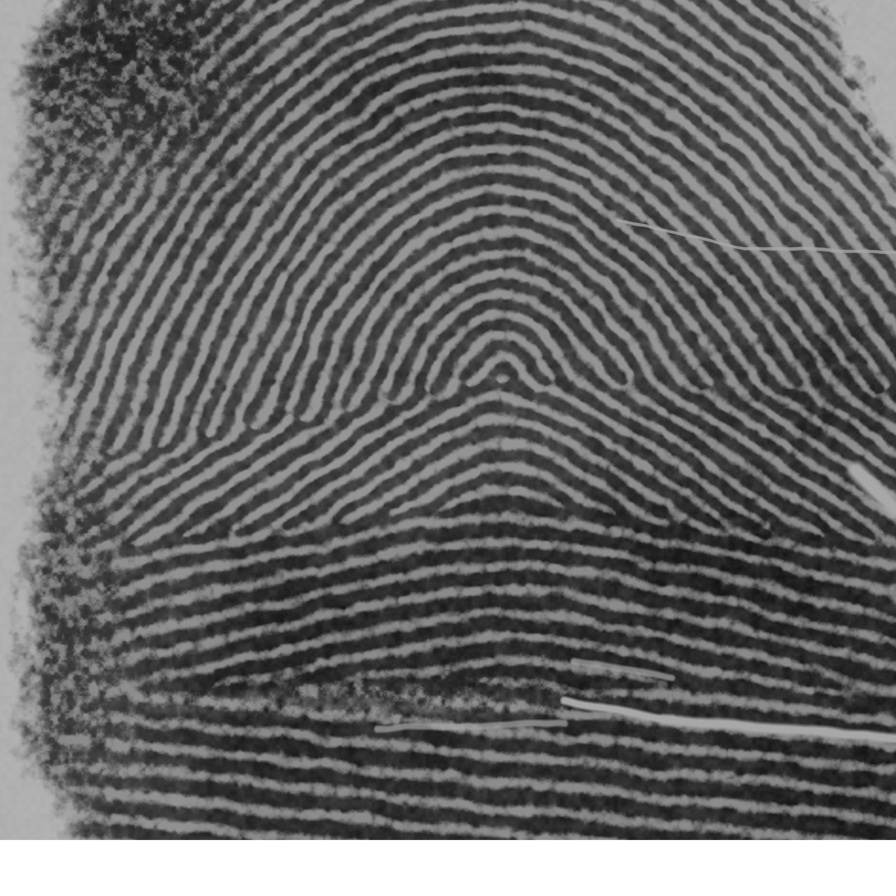
This texture is drawn by a WebGL 1 fragment shader. Its source:

```glsl
precision highp float;
// Inked arch of flowing skin ridges on pale paper, with speckle and creases.
uniform vec2 u_resolution;

const float TAU = 6.2831853;
const vec2 CORE = vec2(0.56, 0.417);

float hash(vec2 p) {
  vec3 q = fract(vec3(p.xyx) * 0.1031);
  q += dot(q, q.yzx + 33.33);
  return fract((q.x + q.y) * q.z);
}

float noise(vec2 p) {
  vec2 i = floor(p), f = fract(p);
  f = f * f * (3.0 - 2.0 * f);
  return mix(mix(hash(i), hash(i + vec2(1.0, 0.0)), f.x),
             mix(hash(i + vec2(0.0, 1.0)), hash(i + 1.0), f.x), f.y);
}

float fbm(vec2 p) {
  float sum = 0.0, gain = 0.5;
  for (int i = 0; i < 3; i++) {
    sum += gain * noise(p);
    p = p * 2.03 + 17.3;
    gain *= 0.5;
  }
  return sum / 0.875;
}

float blob(vec2 p, vec2 center, vec2 radius) {
  vec2 d = (p - center) / radius;
  return exp(-dot(d, d));
}

float segment(vec2 p, vec2 a, vec2 b) {
  vec2 d = b - a;
  return length(p - a - d * clamp(dot(p - a, d) / dot(d, d), 0.0, 1.0));
}

float stroke(vec2 p, vec2 a, vec2 b, float width) {
  return 1.0 - smoothstep(width * 0.4, width * 1.4, segment(p, a, b));
}

vec2 wave(float level, float period) {
  float a = TAU * level / period;
  return vec2(cos(a), sin(a));
}

// Steep legs joined by a round top.
float hoodLevel(vec2 d) {
  float tilt = mix(0.38, 0.58, smoothstep(-0.12, 0.15, d.x));
  float rise = max(-d.y, 0.0);
  float q = 1.0 - tilt * tilt;
  return tilt * d.y - sqrt(q * d.x * d.x + (1.0 - tilt) * (1.0 - tilt) * rise * rise + 0.00005);
}

// Low arch with straight sides of the given slope.
float archLevel(vec2 d, float slope, float roundness) {
  return d.y - slope * (sqrt(d.x * d.x + roundness * roundness) - roundness);
}

// Blending waves of differing level makes ridge endings and forks.
float ridgeWave(vec2 p) {
  vec2 d = p - CORE;
  float side = abs(d.x);
  float drop = d.x < 0.0 ? 0.2 * side : 0.03 * side;
  vec2 z = wave(hoodLevel(d), 0.0228);
  z = mix(z, wave(archLevel(d, 0.68, 0.05), 0.0258),
          smoothstep(-0.03, 0.04, d.y - drop));
  z = mix(z, wave(archLevel(d, 0.24, 0.1), 0.0268),
          smoothstep(0.11, 0.18, d.y - 0.1 * side));
  z = mix(z, wave(d.y - 0.1 * d.x, 0.0285), smoothstep(0.31, 0.39, d.y));
  return z.x / (length(z) + 0.12);
}

// Inked area: ragged left margin and cut upper right corner.
float inkMask(vec2 p, float rough) {
  float left = 0.025 + 0.03 * blob(p, vec2(0.0, 0.47), vec2(1.0, 0.1))
    + 0.06 * smoothstep(0.82, 0.95, p.y) + 0.04 * (1.0 - smoothstep(0.0, 0.07, p.y));
  float margin = smoothstep(-0.015, 0.035, p.x - left + 0.05 * (rough - 0.5));
  float corner = 0.91 + 0.46 * p.y - p.x + 0.06 * (rough - 0.5);
  return margin * smoothstep(-0.02, 0.02, corner);
}

void main() {
  vec2 uv = gl_FragCoord.xy / u_resolution;
  vec2 p = vec2(uv.x, 1.0 - uv.y);
  float grain = noise(p * 190.0);
  float pores = fbm(p * 115.0 + 9.0);
  float cloud = fbm(p * 9.0 + 3.0);
  vec2 wobble = vec2(fbm(p * 22.0), fbm(p * 22.0 + 51.0)) - 0.5;
  float ridges = ridgeWave(p + 0.012 * wobble);

  // Broad pressure of the ink.
  float press = 0.36 + 0.5 * smoothstep(0.5, 0.66, p.y) * smoothstep(0.1, 0.3, p.x)
    + 0.4 * blob(p, vec2(0.48, 0.1), vec2(0.16, 0.07))
    + 0.45 * blob(p, vec2(0.93, 0.43), vec2(0.12, 0.1))
    + 0.3 * blob(p, vec2(0.8, 0.57), vec2(0.15, 0.09))
    + 0.4 * blob(p, vec2(0.13, 0.05), vec2(0.12, 0.07))
    - 0.3 * blob(p, vec2(0.1, 0.42), vec2(0.12, 0.16))
    - 0.2 * blob(p, vec2(0.9, 0.12), vec2(0.12, 0.2))
    + 0.4 * (cloud - 0.5);
  press = clamp(press, 0.0, 1.0);

  // Smudged places where ridges break into speckle.
  float smudge = blob(p, vec2(0.13, 0.08), vec2(0.13, 0.12))
    + blob(p, vec2(0.04, 0.72), vec2(0.1, 0.2))
    + 0.7 * blob(p, vec2(0.02, 0.3), vec2(0.06, 0.2))
    + 0.6 * blob(p, vec2(0.43, 0.775), vec2(0.2, 0.02));
  smudge = clamp(smudge, 0.0, 0.92);
  float speckle = 3.2 * (pores - 0.5) + 0.8 * (grain - 0.5);
  float signal = mix(ridges + 0.35 * speckle, speckle, smudge);
  float threshold = mix(0.0, 0.5, press);
  float valley = smoothstep(threshold - 0.7, threshold + 0.65, signal);
  float ridgeTone = mix(0.3, 0.12, press) + 0.16 * (pores - 0.4);
  float valleyTone = mix(0.62, 0.53, press) - 0.08 * smudge;
  float tone = mix(ridgeTone, valleyTone, valley);

  // Creases, scratches and worn spots.
  vec2 q = p + 0.006 * wobble;
  float crease = stroke(q, vec2(0.63, 0.782), vec2(0.74, 0.803), 0.005);
  crease = max(crease, stroke(q, vec2(0.74, 0.803), vec2(1.0, 0.823), 0.006));
  crease = max(crease, 0.7 * stroke(q, vec2(0.64, 0.738), vec2(0.75, 0.757), 0.004));
  crease = max(crease, 0.7 * stroke(q, vec2(0.42, 0.814), vec2(0.63, 0.806), 0.004));
  crease = max(crease, 0.8 * stroke(q, vec2(0.69, 0.245), vec2(0.83, 0.276), 0.0018));
  crease = max(crease, 0.8 * stroke(q, vec2(0.83, 0.276), vec2(1.0, 0.283), 0.002));
  crease = max(crease, stroke(q, vec2(0.955, 0.525), vec2(1.0, 0.57), 0.01));
  crease = max(crease, 0.45 * blob(p, vec2(0.4, 0.785), vec2(0.2, 0.015)) * pores * 1.6);
  tone = mix(tone, 0.66, clamp(crease, 0.0, 1.0));

  float paper = 0.69 + 0.025 * (grain - 0.5);
  tone = mix(paper, tone, inkMask(p, fbm(p * 75.0)));
  float edge = 0.75 / u_resolution.y;
  tone = mix(1.0, tone, smoothstep(0.0625 - edge, 0.0625 + edge, uv.y));
  gl_FragColor = vec4(vec3(tone), 1.0);
}
```
